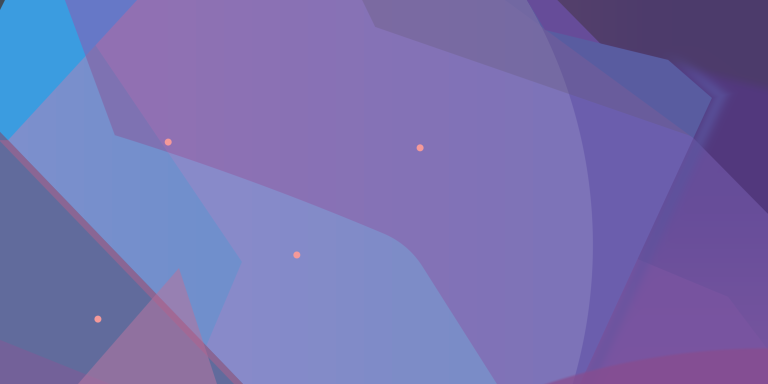
Reproduce this background procedurally as a WebGL 2 fragment shader.

```glsl
#version 300 es
precision highp float;

uniform vec2 u_resolution;
out vec4 fragColor;

#define MAUVE vec3(0.57, 0.44, 0.70)
#define VIOLET vec3(0.49, 0.45, 0.72)
#define PERIWINKLE vec3(0.535, 0.54, 0.79)
#define SKY vec3(0.44, 0.56, 0.80)
#define AZURE vec3(0.23, 0.61, 0.88)
#define INDIGO vec3(0.42, 0.37, 0.68)
#define PLUM vec3(0.30, 0.23, 0.42)
#define SLATE vec3(0.38, 0.42, 0.61)
#define ROSE vec3(0.70, 0.38, 0.55)
#define CORAL vec3(0.96, 0.60, 0.60)
#define BAND_WIDTH 7.3
#define DOT_RADIUS 0.9

float pixelSize;

// Signed distance to a line, positive on the left when going from a to b
float side(vec2 p, vec2 a, vec2 b) {
    vec2 e = normalize(b - a), q = p - a;
    return e.x * q.y - e.y * q.x;
}

float cover(float d) {
    return smoothstep(-0.7 * pixelSize, 0.7 * pixelSize, d);
}

float smoothMin(float a, float b, float k) {
    float h = max(k - abs(a - b), 0.0) / k;
    return min(a, b) - 0.25 * h * h * k;
}

// Sheets on the left and in the middle
vec3 mainSheets(vec2 p) {
    float band = floor(p.x / BAND_WIDTH) * BAND_WIDTH;
    vec3 color = mix(MAUVE, VIOLET, clamp((band - 30.0) / 110.0, 0.0, 1.0));

    float fold = side(p, vec2(29.9, 64.8), vec2(16.9, 100.0));
    float blue = cover(min(side(p, vec2(63.0, 31.8), vec2(16.9, 100.0)),
                           side(p, vec2(49.5, 0.0), vec2(63.0, 31.8))));
    color = mix(color, vec3(0.48, 0.45, 0.70), 0.85 * blue);

    float t = p.x - 29.9;
    float hill = (64.8 - 0.31 * t - 0.0008 * t * t - p.y) * 0.93;
    hill = smoothMin(hill, side(p, vec2(129.4, 0.0), vec2(107.3, 34.9)), 4.0);
    vec3 pale = mix(PERIWINKLE, vec3(0.48, 0.55, 0.78), clamp((band - 55.0) / 60.0, 0.0, 1.0));
    vec3 sky = mix(vec3(0.49, 0.56, 0.80), SKY, clamp(band / 45.0, 0.0, 1.0));
    color = mix(color, mix(pale, sky, blue), cover(max(hill, fold)));

    float outside = side(p, vec2(2.1, 63.5), vec2(35.7, 100.0));
    vec3 open = mix(vec3(0.40, 0.47, 0.78), AZURE, cover(fold));
    return mix(color, open, cover(outside));
}

// Great disc edge with the veil that crosses it
vec3 discAndVeil(vec2 p, vec3 color) {
    float beyond = cover(length(p - vec2(27.3, 36.2)) - 127.1);
    color = mix(color, INDIGO, beyond);
    float veil = min(side(p, vec2(97.7, 93.0), vec2(200.0, 57.6)),
                     side(p, vec2(94.3, 100.0), vec2(97.7, 93.0)));
    color = mix(color, vec3(0.39, 0.34, 0.45), 0.3 * cover(veil));
    float wedge = cover(side(p, vec2(131.5, 100.0), vec2(180.5, 64.1)));
    return mix(color, vec3(0.34, 0.36, 0.63), wedge * mix(0.15, 0.9, beyond));
}

// Dark corner, soft rim and lower panels on the right
vec3 rightSide(vec2 p, vec3 color) {
    float rim = side(p, vec2(185.4, 74.5), vec2(151.0, 0.0));
    float lid = side(p, vec2(174.0, 84.4), vec2(185.4, 74.5));
    float roof = min(side(p, vec2(141.9, 92.2), vec2(174.0, 84.4)),
                     side(p, vec2(137.2, 100.0), vec2(141.9, 92.2)));
    float outer = max(max(rim, lid), roof);

    float dusk = smoothstep(-3.0, 1.0, side(p, vec2(174.0, 84.4), vec2(200.0, 77.9)));
    vec3 shade = mix(vec3(0.32, 0.22, 0.49), PLUM, dusk);
    shade += vec3(0.03, 0.02, 0.0) * dusk * smoothstep(175.0, 140.0, p.x);
    vec3 lilac = mix(vec3(0.46, 0.33, 0.62), vec3(0.40, 0.30, 0.60), smoothstep(0.0, 55.0, p.y));
    shade = mix(shade, lilac, cover(side(p, vec2(200.0, 44.3), vec2(180.5, 64.1))));

    float panel = min(side(p, vec2(189.6, 22.7), vec2(165.4, 32.8)),
                      side(p, vec2(200.0, 8.9), vec2(189.6, 22.7)));
    shade = mix(shade, vec3(0.48, 0.33, 0.63), 0.7 * cover(panel));

    float away = max(rim, lid) - 1.8;
    float glow = exp(-away * away / 4.0) * smoothstep(88.0, 76.0, p.y);
    shade = mix(shade, vec3(0.35, 0.33, 0.62), glow * mix(0.35, 0.7, smoothstep(10.0, 75.0, p.y)));
    color = mix(color, shade, cover(outer));

    float mound = 184.0 - length(p - vec2(200.0, -174.6));
    return mix(color, vec3(0.53, 0.30, 0.56), 0.75 * smoothstep(-0.4, 0.6, mound));
}

// Slate corner, rose strip and rose triangle at the lower left
vec3 lowerLeft(vec2 p, vec3 color) {
    float slope = side(p, vec2(63.3, 0.0), vec2(2.1, 63.5));
    float corner = cover(side(p, vec2(28.6, 0.0), vec2(0.0, 11.5)));
    color = mix(color, mix(SLATE, vec3(0.45, 0.38, 0.60), corner), cover(slope));
    float peak = min(side(p, vec2(46.6, 30.2), vec2(20.3, 0.0)),
                     side(p, vec2(56.5, 0.0), vec2(46.6, 30.2)));
    color = mix(color, vec3(0.69, 0.46, 0.63), 0.6 * cover(peak));
    float strip = min(min(slope, 1.7 - slope), 63.5 - p.y);
    return mix(color, ROSE, 0.5 * cover(strip));
}

void main() {
    vec2 p = 100.0 * gl_FragCoord.xy / u_resolution.y;
    pixelSize = 100.0 / u_resolution.y;

    vec3 color = mainSheets(p);
    color = discAndVeil(p, color);
    color = rightSide(p, color);
    color = lowerLeft(p, color);
    color = mix(color, vec3(0.25, 0.30, 0.35), cover(side(p, vec2(0.0, 97.4), vec2(1.3, 100.0))));

    // Small dots
    vec2 dots[4] = vec2[4](vec2(43.8, 63.0), vec2(109.4, 61.5), vec2(77.3, 33.6), vec2(25.5, 16.9));
    for (int i = 0; i < 4; i++)
        color = mix(color, CORAL, cover(DOT_RADIUS - length(p - dots[i])));

    fragColor = vec4(color, 1.0);
}
```
